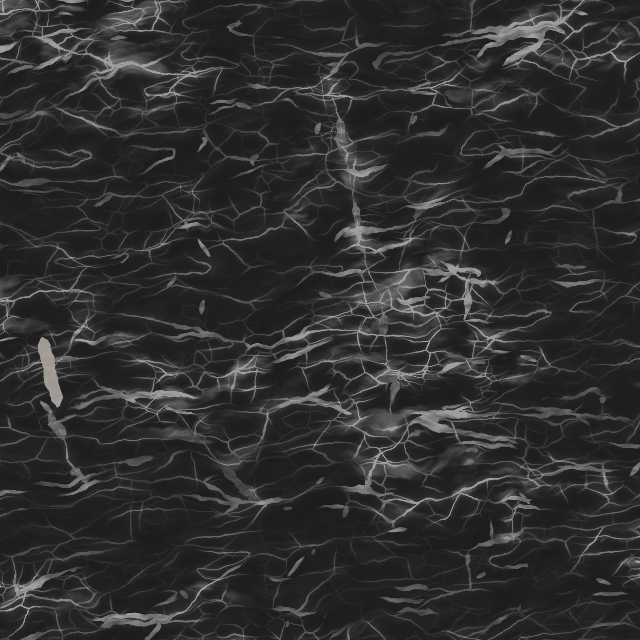
Give the GLSL for this texture, as a three.js fragment shader.

```glsl
// Black marble: tilted, crinkled Voronoi cracks and noise contours form pale veins.
// Low-frequency activity and a few rifts gather them into dense, cloudy clusters;
// ragged tapered blades and loose shards add the brightest mineral.
varying vec2 vUv;
const vec3 STONE = vec3(0.115, 0.115, 0.116);
const vec3 VEIN = vec3(0.65, 0.65, 0.645);
const vec3 CALCITE = vec3(0.66, 0.64, 0.61);
const float TILT = 0.13;

vec2 hash2(vec2 p) {
  vec3 q = fract(p.xyx * vec3(0.1031, 0.1030, 0.0973));
  q += dot(q, q.yzx + 33.33);
  return fract((q.xx + q.yz) * q.zy);
}
float gradientDot(vec2 cell, vec2 offset) {
  float angle = 6.2832 * hash2(cell).x;
  return dot(vec2(cos(angle), sin(angle)), offset);
}
float gradientNoise(vec2 p) {
  vec2 i = floor(p), f = fract(p), e = vec2(1.0, 0.0);
  vec2 u = f * f * f * (f * (f * 6.0 - 15.0) + 10.0);
  float low = mix(gradientDot(i, f), gradientDot(i + e, f - e), u.x);
  float high = mix(gradientDot(i + e.yx, f - e.yx), gradientDot(i + 1.0, f - 1.0), u.x);
  return mix(low, high, u.y);
}
float fbm(vec2 p) {
  float sum = 0.0;
  for (int i = 0; i < 4; i++) sum += gradientNoise(p * exp2(float(i)) + 17.3 * float(i)) / exp2(float(i));
  return sum;
}
// Canvas-space distance to the borders of stretched Voronoi cells
float cellEdge(vec2 p, vec2 scale) {
  vec2 i = floor(p * scale), f = fract(p * scale), nearCell = vec2(0.0), nearPoint = vec2(9.0);
  float edge = 9.0;
  for (int y = -1; y <= 1; y++) for (int x = -1; x <= 1; x++) {
    vec2 cell = vec2(float(x), float(y));
    vec2 r = cell + hash2(i + cell) - f;
    if (dot(r, r) < dot(nearPoint, nearPoint)) { nearCell = cell; nearPoint = r; }
  }
  for (int y = -2; y <= 2; y++) for (int x = -2; x <= 2; x++) {
    vec2 cell = nearCell + vec2(float(x), float(y));
    vec2 r = cell + hash2(i + cell) - f, gap = r - nearPoint;
    if (dot(gap, gap) > 0.0001) edge = min(edge, dot(0.5 * (r + nearPoint), gap) / length(gap * scale));
  }
  return edge;
}
// Canvas-space distance to the zero line of stretched noise
float contourDistance(vec2 p, vec2 scale) {
  vec2 e = vec2(0.002, 0.0);
  float n = gradientNoise(p * scale);
  vec2 slope = vec2(gradientNoise((p + e) * scale), gradientNoise((p + e.yx) * scale)) - n;
  return abs(n) / max(length(slope) / e.x, 1.2);
}
// x: position along the segment, y: distance from it
vec2 segmentCoords(vec2 p, vec2 a, vec2 b) {
  float t = clamp(dot(p - a, b - a) / dot(b - a, b - a), 0.0, 1.0);
  return vec2(t, length(p - mix(a, b, t)));
}
float patchy(vec2 p, float low, float high) { return smoothstep(low, high, gradientNoise(p)); }
float strand(float d, float width) {
  return 1.0 - smoothstep(0.2 * width, width, d) + 0.24 * exp(-d / (3.0 * width));
}
float blade(float d, float width) {
  return (1.0 - smoothstep(width - 0.001, width + 0.001, d)) * smoothstep(0.0005, 0.0025, width);
}
// x: cloud around a rift, y: its bright, ragged core
vec2 rift(vec2 p, vec2 a, vec2 b, float spread, float rag) {
  vec2 s = segmentCoords(p, a, b);
  float ends = smoothstep(0.0, 0.06, s.x) * smoothstep(0.0, 0.06, 1.0 - s.x);
  float width = 0.013 * patchy(p * 15.0 + a * 40.0, -0.1, 0.5);
  return vec2(exp(-s.y / spread), ends * max(blade(s.y + 0.005 * rag, width) * 0.6, strand(s.y, 0.002) * 0.6));
}
float shards(vec2 p) {
  float sum = 0.0;
  for (int i = 0; i < 34; i++) {
    vec2 seed = vec2(float(i) * 7.0, 3.0), start = hash2(seed), shape = hash2(seed + 50.0);
    float angle = (shape.x - 0.4) * 2.4;
    vec2 s = segmentCoords(p, start, start + (0.012 + 0.03 * shape.y) * vec2(cos(angle), sin(angle)));
    sum = max(sum, blade(s.y, 0.014 * s.x * (1.0 - s.x)) * (0.4 + 0.4 * shape.y));
  }
  return sum;
}
void main() {
  // Tilted and crinkled space
  vec2 warp = 0.026 * vec2(fbm(vUv * 5.0), fbm(vUv * 5.0 + 31.7));
  warp += 0.006 * vec2(fbm(vUv * 24.0 + 7.0), fbm(vUv * 24.0 + 63.0));
  vec2 p = vUv + warp, q = mat2(cos(TILT), -sin(TILT), sin(TILT), cos(TILT)) * vUv + warp;
  float rag = fbm(q * vec2(22.0, 65.0));
  float fibre = 0.85 + 0.6 * fbm(q * vec2(30.0, 90.0) + 11.0);
  // Rifts and vein activity
  vec2 rifts = rift(p, vec2(0.62, 0.32), vec2(0.52, 0.89), 0.03, rag);
  rifts = max(rifts, rift(p, vec2(0.57, 0.47), vec2(0.68, 0.71), 0.025, rag) * vec2(0.9, 0.6));
  rifts = max(rifts, rift(p, vec2(0.25, 0.38), vec2(0.42, 0.22), 0.025, rag) * vec2(0.8, 0.6));
  rifts = max(rifts, rift(p, vec2(0.08, 0.37), vec2(0.13, 0.24), 0.025, rag) * vec2(0.8, 1.0));
  rifts = max(rifts, rift(p, vec2(0.10, 0.90), vec2(0.21, 0.98), 0.045, rag));
  float activity = min(smoothstep(-0.25, 0.5, fbm(q * vec2(2.2, 4.5) + 3.0)) + 0.8 * rifts.x, 1.0);
  // Crack networks from coarse to fine
  float coarse = cellEdge(q, vec2(5.0, 13.0));
  float medium = cellEdge(q + 4.0, vec2(11.0, 26.0));
  float fine = cellEdge(p + 9.0, vec2(27.0, 42.0));
  float ink = strand(coarse, 0.0021) * patchy(q * vec2(9.0, 16.0), -0.2, 0.4) * (0.35 + 0.5 * activity);
  ink += strand(medium, 0.0019) * patchy(q * vec2(12.0, 20.0) + 8.0, -0.2, 0.4) * (0.22 + 0.55 * activity);
  ink += strand(fine, 0.0017) * patchy(q * 17.0 + 5.0, -0.15, 0.4) * (0.06 + 0.6 * activity * activity);
  // Long streaks, short wisps and ragged tapered blades
  float streak = contourDistance(q + 2.0, vec2(2.2, 10.0)), wisp = contourDistance(q + 6.0, vec2(5.0, 24.0));
  float width = 0.0075 * patchy(q * vec2(7.0, 15.0) + 21.0, -0.05, 0.5) * (0.35 + 0.65 * activity);
  float blades = max(blade(streak + 0.003 * rag, width), blade(coarse + 0.003 * rag, 0.9 * width));
  blades = max(blades, blade(wisp + 0.002 * rag, 0.0045 * patchy(q * vec2(10.0, 24.0), 0.1, 0.5)));
  ink += strand(wisp, 0.0018) * patchy(q * vec2(7.0, 16.0) + 14.0, -0.1, 0.4) * 0.45;
  ink = max(ink, blades * fibre * (0.45 + 0.45 * activity));
  // Cloudy mineral veils, rift cores and shards
  float veil = smoothstep(0.0, 0.6, fbm(q * vec2(11.0, 30.0) + 40.0) + 0.25 * rifts.x);
  ink += veil * fibre * (0.04 + 0.42 * smoothstep(0.45, 1.0, activity));
  ink = max(max(ink, rifts.y * fibre), shards(vUv + 0.7 * warp) * fibre);
  vec3 color = STONE * (1.0 + 0.1 * fbm(q * vec2(20.0, 40.0)));
  color = mix(color, VEIN, clamp(ink, 0.0, 0.95));
  vec2 slab = segmentCoords(vUv + 0.5 * warp, vec2(0.06, 0.475), vec2(0.097, 0.36));
  float slabWidth = 0.01 * smoothstep(0.0, 0.1, slab.x) * smoothstep(0.0, 0.15, 1.0 - slab.x);
  color = mix(color, CALCITE * (0.85 + 0.12 * fibre), blade(slab.y + 0.003 * rag, slabWidth));
  gl_FragColor = vec4(color, 1.0);
}
```
